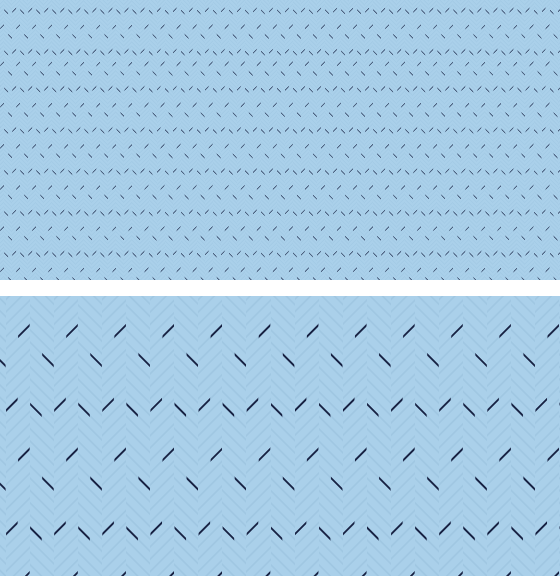
Top: the whole. Bottom: its middle third, enlarged.
Give the GLSL for this pattern, as a WebGL 1 fragment shader.

```glsl
precision highp float;
// Herringbone cloth: pale blue ground, faint zigzag ribs and short navy stitches.
// Columns alternate in slope; every fifth rib of a column carries one stitch,
// which swaps between the two halves of the column. One rib is skipped near the top.

uniform vec2 u_resolution;

const float COLUMNS_PER_HEIGHT = 34.909;
const float RIB_STEP = 0.5136;        // vertical rib spacing, in column widths
const float STITCH_STEP = 5.0 * RIB_STEP;
const float SKIP_LEVEL = 8.05;        // level of the skipped rib, from the top

const vec3 GROUND = vec3(0.665, 0.817, 0.918);
const vec3 RIB = vec3(0.55, 0.70, 0.82);
const vec3 NAVY = vec3(0.09, 0.13, 0.26);

// Share of a pixel covered by a band of the given half width
float bandCoverage(float dist, float halfWidth, float pixel) {
  float high = min(dist + 0.5 * pixel, halfWidth);
  float low = max(dist - 0.5 * pixel, -halfWidth);
  return clamp((high - low) / pixel, 0.0, 1.0);
}

// Signed offset to the nearest multiple of a step
float nearestOffset(float value, float stepSize) {
  return value - stepSize * floor(value / stepSize + 0.5);
}

// Stitches alternate between the right and left half of the column
float stitchCoverage(float level, float across, float pixel) {
  float index = floor(level / STITCH_STEP + 0.5);
  float center = mod(index, 2.0) < 0.5 ? 0.75 : 0.25;
  float dist = abs(level - index * STITCH_STEP) * 0.7071;
  float thickness = bandCoverage(dist, 0.039, pixel);
  float extent = bandCoverage(abs(across - center), 0.24, pixel);
  return thickness * extent;
}

void main() {
  // One unit is one column width; y runs down from the top edge
  float pixel = COLUMNS_PER_HEIGHT / u_resolution.y;
  vec2 cloth = vec2(gl_FragCoord.x, u_resolution.y - gl_FragCoord.y) * pixel;

  // Rising and falling columns
  float column = cloth.x - 1.515;
  float across = fract(column);
  bool rising = mod(floor(column), 2.0) < 0.5;
  float level = cloth.y + (rising ? across : 1.0 - across);

  // Move the top part down by one rib, then align the ribs of each column
  level -= RIB_STEP * (1.0 - step(SKIP_LEVEL, level));
  level -= rising ? 13.84 : 14.55;

  // Faint ribs under dark stitches
  float ribDist = abs(nearestOffset(level, RIB_STEP)) * 0.7071;
  vec3 color = mix(GROUND, RIB, 0.32 * bandCoverage(ribDist, 0.035, pixel));
  color = mix(color, NAVY, stitchCoverage(level, across, pixel));
  gl_FragColor = vec4(color, 1.0);
}
```
